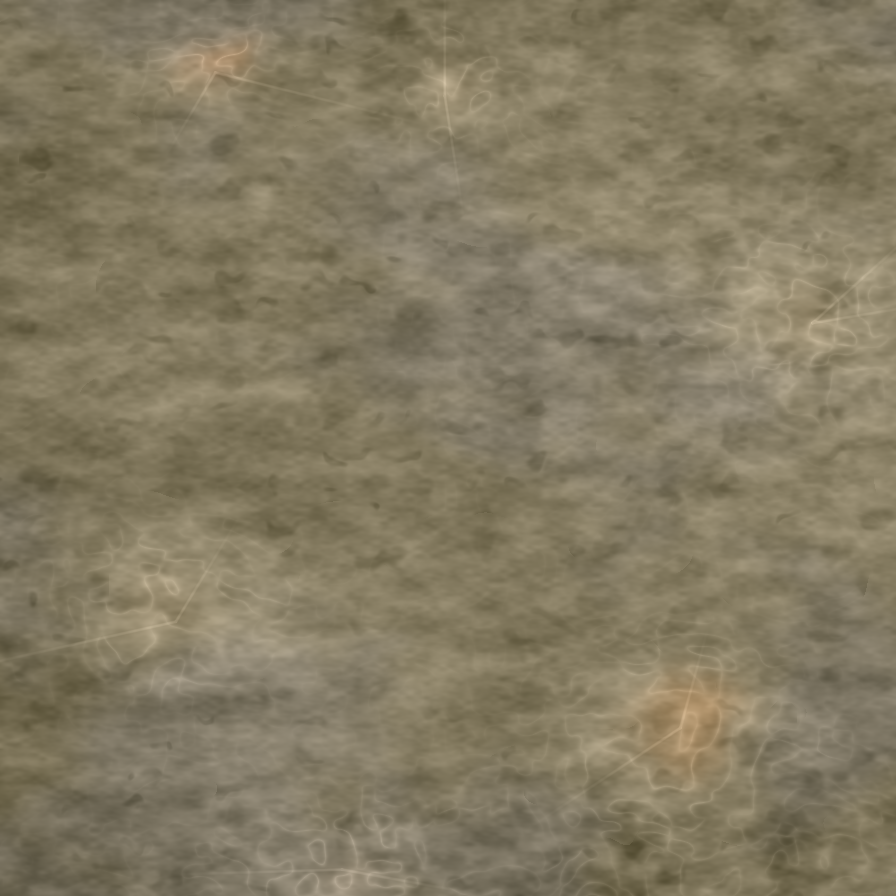
This texture is drawn by a WebGL 2 fragment shader. Its source:

```glsl
#version 300 es
precision highp float;
// Weathered khaki stone: horizontal grain, dark flecks, pale veined patches, rust and scratches.

uniform vec2 u_resolution;
out vec4 fragColor;

const vec3 BASE_COLOR = vec3(0.512, 0.475, 0.370);
const vec3 TONE_TINT = vec3(1.0, 0.95, 0.94);
const vec3 GREY_TINT = vec3(-0.012, -0.004, 0.030);
const vec3 RUST_TINT = vec3(0.11, 0.035, -0.015);
const float BROAD_CONTRAST = 0.20;
const float GRAIN_CONTRAST = 0.22;
const float FINE_CONTRAST = 0.055;
const float FLECK_DEPTH = 0.075;
const float PATCH_GAIN = 0.085;
const float VEIN_GAIN = 0.13;
const float STREAK_DEPTH = 0.11;
const float SCRATCH_GAIN = 0.075;
const float SCRATCH_WIDTH = 0.0016;
const vec2 FLECK_GRID = vec2(18.0, 27.0);
const int PATCH_COUNT = 6;
const float TAU = 6.28318;

float hash(vec2 p) {
  return fract(sin(dot(p, vec2(127.1, 311.7))) * 43758.5453);
}

float noise(vec2 p) {
  vec2 i = floor(p), f = fract(p);
  f = f * f * (3.0 - 2.0 * f);
  return mix(mix(hash(i), hash(i + vec2(1, 0)), f.x),
             mix(hash(i + vec2(0, 1)), hash(i + vec2(1, 1)), f.x), f.y);
}

float fbm(vec2 p) {
  float sum = 0.0, weight = 0.5;
  for (int i = 0; i < 4; i++) {
    sum += weight * noise(p);
    p = mat2(1.98, 0.25, -0.25, 1.98) * p + 17.3;
    weight *= 0.5;
  }
  return sum / 0.9375;
}

// Patches sit on an uneven ring near the canvas border.
vec2 patchCenter(float i) {
  float angle = 0.33 + i * TAU / float(PATCH_COUNT) + 0.3 * sin(i * 2.4);
  return 0.5 + (0.43 + 0.07 * sin(i * 3.7)) * vec2(cos(angle), sin(angle));
}

// Soft, flattened flecks, one candidate per jittered cell.
float flecks(vec2 p, float density) {
  vec2 q = p * FLECK_GRID;
  q += 0.55 * (vec2(noise(p * 65.0), noise(p * 65.0 + 40.0)) - 0.5);
  vec2 cell = floor(q);
  float cover = 0.0;
  for (int y = -1; y <= 1; y++) {
    for (int x = -1; x <= 1; x++) {
      vec2 id = cell + vec2(x, y);
      vec2 center = id + 0.15 + 0.7 * vec2(hash(id), hash(id + 31.7));
      float radius = mix(0.18, 0.46, hash(id + 57.1));
      float d = length((q - center) * vec2(0.85, 1.1)) / radius;
      float strength = step(hash(id + 83.9), density) * mix(0.4, 1.0, hash(id + 11.3));
      cover = max(cover, strength * (1.0 - smoothstep(0.35, 1.1, d)));
    }
  }
  return cover;
}

// Thin line that fades toward its far end.
float scratch(vec2 p, vec2 start, vec2 span) {
  float along = clamp(dot(p - start, span) / dot(span, span), 0.0, 1.0);
  float d = length(p - start - span * along);
  float width = max(SCRATCH_WIDTH, 1.0 / u_resolution.y);
  return (1.0 - smoothstep(0.2 * width, 1.5 * width, d)) * (1.0 - along);
}

void main() {
  vec2 p = gl_FragCoord.xy / u_resolution.y;
  vec2 warped = p + 0.09 * (vec2(fbm(p * 9.0), fbm(p * 9.0 + 23.0)) - 0.5);

  // Broad clouds and horizontal grain
  float broad = fbm(p * vec2(3.0, 5.0) + 4.0) - 0.5;
  float grain = fbm(p * vec2(24.0, 46.0) + 9.0) - 0.5;
  float fine = noise(p * vec2(105.0, 190.0)) - 0.5;
  float tone = BROAD_CONTRAST * broad + GRAIN_CONTRAST * grain + FINE_CONTRAST * fine;

  // Pale patches, rust cores and scratches leaving them
  float pale = 0.0, rust = 0.0, scratches = 0.0;
  for (int i = 0; i < PATCH_COUNT; i++) {
    float k = float(i);
    vec2 center = patchCenter(k);
    vec2 offset = (warped - center) * vec2(0.85, 1.1);
    float size = mix(0.065, 0.11, hash(vec2(k, 5.0)));
    pale += exp(-dot(offset, offset) / (size * size));
    float core = exp(-dot(offset, offset) / 0.0016);
    rust += i % 3 == 2 ? core : 0.15 * core;
    for (int j = 0; j < 2; j++) {
      float angle = TAU * hash(vec2(k, float(j) + 2.0));
      float reach = mix(0.15, 0.32, hash(vec2(k, float(j) + 8.0)));
      scratches += scratch(p, center, reach * vec2(cos(angle), 0.6 * sin(angle)));
    }
  }
  float lowerBand = (1.0 - smoothstep(0.02, 0.22, warped.y)) * smoothstep(0.05, 0.35, warped.x);
  float mottled = clamp(pale + 0.6 * lowerBand, 0.0, 1.0);
  float ridge = 1.0 - abs(2.0 * noise(warped * vec2(48.0, 62.0)) - 1.0);
  float veins = pow(ridge, 3.0) - 0.25;
  tone += PATCH_GAIN * min(pale, 1.2) + VEIN_GAIN * veins * (0.12 + 0.75 * mottled);
  tone += SCRATCH_GAIN * min(scratches, 1.0);

  // Dark flecks and one long shadowed streak
  float density = mix(0.12, 0.65, smoothstep(0.38, 0.6, fbm(p * 3.5 + 31.0)));
  tone -= FLECK_DEPTH * flecks(p, density);
  vec2 s = p - vec2(0.24, 0.205);
  s.y += 0.09 * s.x + 0.012 * grain;
  tone -= STREAK_DEPTH * exp(-s.x * s.x / 0.014 - s.y * s.y / 0.00022);

  // Cool grey stains and warm rust
  float grey = smoothstep(0.42, 0.68, fbm(p * vec2(4.0, 5.0) + 71.0));
  vec3 color = BASE_COLOR + TONE_TINT * tone + GREY_TINT * grey + RUST_TINT * min(rust, 1.0);
  fragColor = vec4(clamp(color, 0.0, 1.0), 1.0);
}
```
